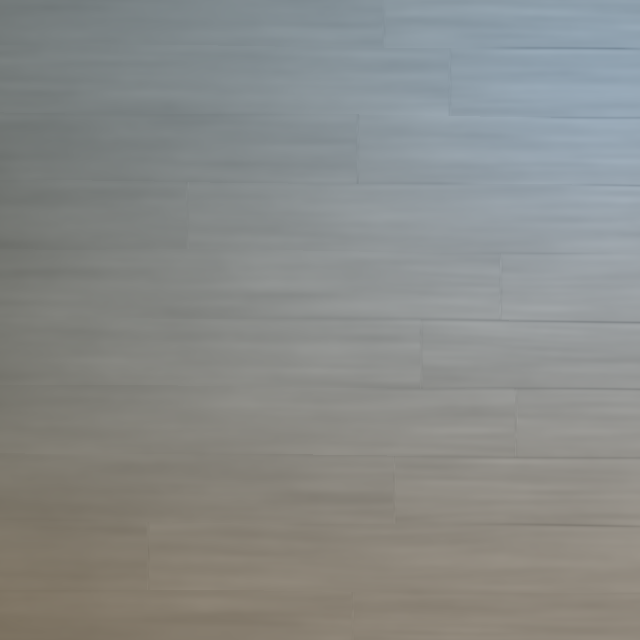
This texture is drawn by a Shadertoy shader. Its source:

```glsl
// Blurred grey wooden floor planks with a cool sheen at upper right and a warm lower edge

float hash(vec2 p) {
    vec3 q = fract(vec3(p.xyx) * 0.1031);
    q += dot(q, q.yzx + 33.33);
    return fract((q.x + q.y) * q.z);
}

// Cellular noise: every cell holds one soft spot, either light or dark
float spots(vec2 p) {
    vec2 cell = floor(p);
    float sum = 0.0;
    for (int j = -1; j <= 1; j++) {
        for (int i = -1; i <= 1; i++) {
            vec2 c = cell + vec2(i, j);
            vec2 d = p - c - vec2(hash(c), hash(c + 71.3));
            float fall = max(0.0, 1.0 - dot(d, d));
            sum += (hash(c + 19.7) * 2.0 - 1.0) * fall * fall * fall;
        }
    }
    return sum;
}

// Broad light across the floor
vec3 floorLight(vec2 uv) {
    vec3 left = mix(vec3(0.49, 0.45, 0.385), vec3(0.465, 0.465, 0.44), smoothstep(0.0, 0.5, uv.y));
    left = mix(left, vec3(0.45, 0.475, 0.475), smoothstep(0.4, 1.0, uv.y));
    vec3 right = mix(vec3(0.56, 0.53, 0.485), vec3(0.595, 0.61, 0.615), smoothstep(0.0, 0.58, uv.y));
    right = mix(right, vec3(0.55, 0.605, 0.64), smoothstep(0.5, 1.0, uv.y));
    vec3 color = mix(left, right, 1.0 - pow(1.0 - uv.x, 1.5));
    vec2 sheen = (uv - vec2(0.96, 0.8)) / vec2(0.36, 0.24);
    return color + vec3(0.018, 0.04, 0.068) * exp(-dot(sheen, sheen));
}

void mainImage(out vec4 fragColor, in vec2 fragCoord) {
    vec2 uv = fragCoord / iResolution.xy;
    float clarity = smoothstep(0.25, 0.95, uv.x);

    // Boards run across with a very slight tilt and waver
    vec2 p = uv + vec2(0.0, 0.008 * uv.x + 0.0012 * sin(uv.x * 9.0 + uv.y * 23.0));
    float y = p.y * 9.4 + 0.25;
    float row = floor(y);
    float joint = 0.15 + 0.75 * hash(vec2(row, 4.0));
    float board = smoothstep(-0.004, 0.004, p.x - joint);
    float tone = 0.014 * (mix(hash(vec2(row, 8.0)), hash(vec2(row, 15.0)), board) - 0.5);

    // Long grain, short fibres and faint cloudy mottling
    vec2 shift = vec2(hash(vec2(row, 2.0)) * 7.0 + board * 3.7, 0.0);
    float grain = 0.011 * spots(p * vec2(3.0, 24.0) + 5.0);
    grain += 0.017 * spots(p * vec2(4.5, 58.0) + shift);
    grain += mix(0.006, 0.017, clarity) * spots(p * vec2(8.0, 105.0) + shift + 40.0);
    grain += 0.007 * spots(p * vec2(13.0, 19.0) + 80.0);
    grain += 0.004 * spots(p * vec2(42.0, 75.0) + 120.0);
    float ripple = sin(p.y * 430.0 + 3.0 * sin(p.x * 11.0 + row) + 2.0 * sin(p.y * 67.0));
    grain += 0.004 * clarity * ripple * smoothstep(0.0, 0.5, spots(p * vec2(4.0, 11.0) + 9.0));

    // Seams: blurred at left, crisp and broken at right, with a pale lip
    float seamIndex = floor(y + 0.5);
    float seamDist = (y - seamIndex) / 9.4;
    float width = mix(0.005, 0.0019, clarity);
    float wear = smoothstep(-0.35, 0.4, spots(vec2(p.x * 4.0, seamIndex * 3.7)));
    float depth = mix(0.014, 0.09, clarity * clarity) * wear * (0.35 + 0.65 * hash(vec2(seamIndex, 31.0)));
    float seam = depth * exp(-pow(seamDist / width, 2.0));
    float lip = 0.25 * depth * exp(-pow((seamDist + 0.006) / 0.0035, 2.0));
    float butt = 0.012 * clarity * exp(-pow((p.x - joint) / 0.003, 2.0));

    vec3 color = floorLight(uv) + tone + grain + lip;
    color -= (seam + butt) * vec3(1.0, 0.97, 0.93);
    fragColor = vec4(color, 1.0);
}
```
